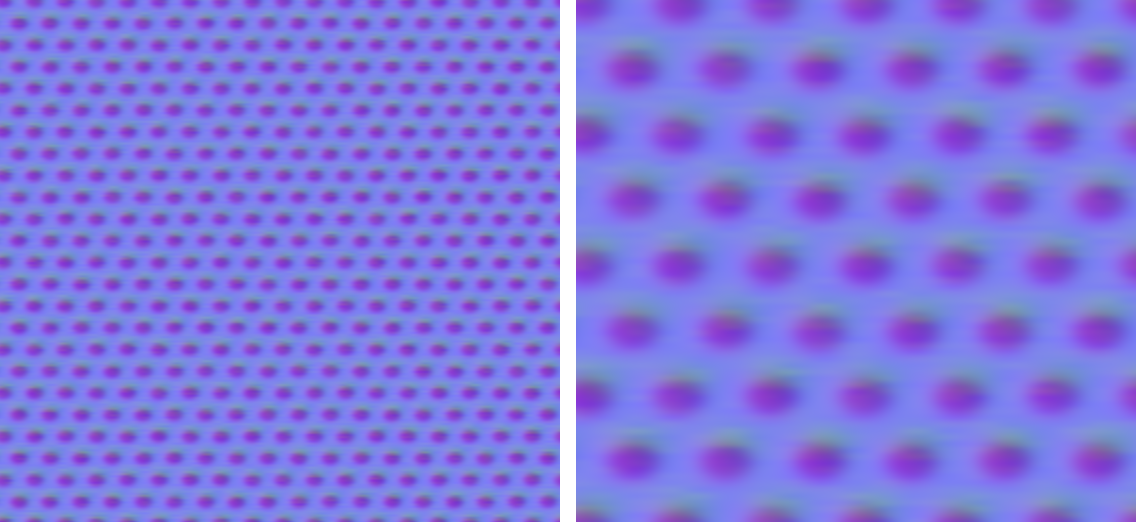
Left: the whole. Right: its middle third, enlarged.
This texture map is drawn by a Shadertoy shader. Its source:

```glsl
// Normal-map style sheet of soft oval dimples in staggered rows, tiling both ways.
// Each dimple sums a violet pit, a grey-green upper lip, a sideways red tilt and
// a pale halo; wrapped hash noise adds small differences and fine streaks.
#define GRID vec2(18.0, 24.0)       // dimples across, rows down (even)
#define ORIGIN vec2(0.11, -0.08)    // centre of the first dimple, in cells
#define CELL_ASPECT 1.43            // cell width over cell height
#define PIT_RADIUS vec2(0.42, 0.27) // in row heights
#define LIP_RADIUS vec2(0.42, 0.20)
#define STREAKS vec2(54.0, 240.0)   // noise cells across and down
#define STREAK_DEPTH 0.035
#define VARIATION 0.10
#define BASE_COLOR vec3(0.495, 0.505, 0.955)

float hash(vec2 p) {
    vec3 q = fract(vec3(p.xyx) * 0.1031);
    q += dot(q, q.yzx + 33.33);
    return fract((q.x + q.y) * q.z);
}

// Value noise that repeats after a whole number of cells
float wrapNoise(vec2 p, vec2 period) {
    vec2 cell = floor(p), f = fract(p);
    f = f * f * (3.0 - 2.0 * f);
    vec2 a = mod(cell, period), b = mod(cell + 1.0, period);
    return mix(mix(hash(a), hash(vec2(b.x, a.y)), f.x),
               mix(hash(vec2(a.x, b.y)), hash(b), f.x), f.y);
}

float blob(vec2 p, vec2 radius) {
    p /= radius;
    return exp(-dot(p, p));
}

// Colour offset of one dimple; p is measured in row heights, y upward
vec3 dimple(vec2 p) {
    float pit = exp(-pow(length(p / PIT_RADIUS), 3.0));
    float lip = blob(p - vec2(0.05, 0.27), LIP_RADIUS);
    float tilt = p.x * blob(p - vec2(0.0, 0.12), vec2(0.48, 0.34));
    float fringe = blob(p + vec2(0.06, 0.30), vec2(0.42, 0.14));
    float halo = blob(p - vec2(0.0, 0.50), vec2(0.62, 0.20));
    return pit * vec3(0.015, -0.27, -0.14)
         + lip * vec3(-0.01, 0.06, -0.20)
         + tilt * vec3(-0.34, 0.08, -0.10)
         + fringe * vec3(0.025, -0.05, 0.0)
         + halo * vec3(-0.01, 0.045, -0.05);
}

void mainImage(out vec4 fragColor, in vec2 fragCoord) {
    vec2 uv = fragCoord / iResolution.xy;
    vec2 grid = uv * GRID - ORIGIN;
    vec3 color = BASE_COLOR;

    // Sum nearby dimples; odd rows shift by half a cell
    float nearRow = floor(grid.y + 0.5);
    for (int j = -1; j <= 1; j++) {
        float row = nearRow + float(j);
        float x = grid.x - 0.5 * mod(row, 2.0);
        float nearColumn = floor(x + 0.5);
        for (int i = -1; i <= 1; i++) {
            float column = nearColumn + float(i);
            vec2 id = mod(vec2(column, row), GRID);
            vec2 jitter = vec2(hash(id + 7.0), hash(id + 41.0)) - 0.5;
            vec2 p = vec2((x - column) * CELL_ASPECT, grid.y - row);
            float strength = 1.0 + VARIATION * (hash(id + 83.0) - 0.5);
            color += strength * dimple(p + 0.4 * VARIATION * jitter);
        }
    }

    // Fine horizontal streaks, stronger on the dull lips
    float streak = wrapNoise(uv * STREAKS, STREAKS) - 0.5;
    float dullness = smoothstep(0.95, 0.70, color.b);
    color += streak * STREAK_DEPTH * (1.0 + dullness) * vec3(0.6, 1.0, -1.0);

    fragColor = vec4(clamp(color, 0.0, 1.0), 1.0);
}
```
